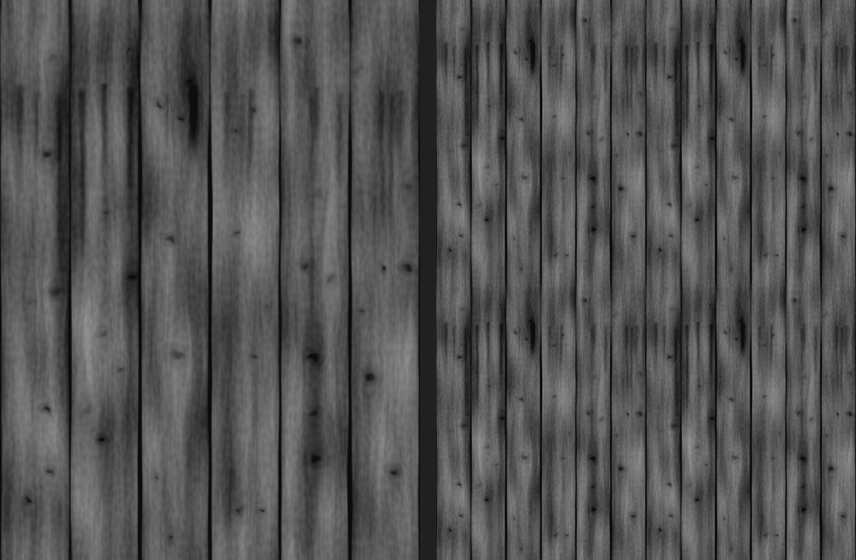
Left, the tile; right, the same tile 2 across and 2 down.
This texture is drawn by a Shadertoy shader. Its source:

```glsl
const float PLANKS = 6.0;
const int KNOTS = 7;               // per plank
const int STREAKS = 3;             // per plank
const float WOOD_TONE = 0.385;
const float PLANK_VARIATION = 0.04;
const float SEAM_HALF_WIDTH = 0.021; // in plank widths
const float SEAM_WOBBLE = 0.014;
const float SEAM_TONE = 0.04;
const float STREAK_TOP = 0.845;
const float STREAK_DEPTH = 0.16;
const float KNOT_DEPTH = 0.25;
const float STAIN_DEPTH = 0.2;
const float BLOTCH_DEPTH = 0.18;
const float GRAIN_DEPTH = 0.065;
const float FIBRE_DEPTH = 0.045;
const float SPECKLE_DEPTH = 0.05;
const vec3 WOOD_TINT = vec3(1.0);

vec2 hash2(vec2 p) {
    vec3 q = fract(p.xyx * vec3(0.1031, 0.1030, 0.0973));
    q += dot(q, q.yzx + 33.33);
    return fract((q.xx + q.yz) * q.zy);
}

float cornerSlope(vec2 cell, vec2 offset, vec2 cells, float seed) {
    float angle = 6.28319 * hash2(mod(cell, cells) + seed).x;
    return dot(vec2(cos(angle), sin(angle)), offset);
}

// Gradient noise with a whole number of cells over the canvas
float tiledNoise(vec2 uv, vec2 cells, float seed) {
    vec2 p = uv * cells, i = floor(p), f = p - i;
    vec2 w = f * f * f * (f * (f * 6.0 - 15.0) + 10.0);
    vec2 r = vec2(1.0, 0.0);
    float low = mix(cornerSlope(i, f, cells, seed),
                    cornerSlope(i + r.xy, f - r.xy, cells, seed), w.x);
    float high = mix(cornerSlope(i + r.yx, f - r.yx, cells, seed),
                     cornerSlope(i + r.xx, f - r.xx, cells, seed), w.x);
    return mix(low, high, w.y);
}

// Returns knot darkness in x and sideways grain displacement in y
vec2 knots(vec2 uv, float plank, float seed, float aspect) {
    vec2 ragged = 0.01 * vec2(tiledNoise(uv, vec2(50.0, 66.0), seed + 3.0),
                              tiledNoise(uv, vec2(50.0, 66.0), seed + 9.0));
    vec2 result = vec2(0.0);
    for (int i = 0; i < KNOTS; i++) {
        vec2 place = hash2(vec2(seed, float(i) * 7.3 + 1.0));
        vec2 kind = hash2(vec2(float(i) * 5.1 + 2.0, seed + 40.0));
        vec2 d = uv - vec2((plank + mix(0.12, 0.88, place.x)) / PLANKS, place.y);
        d.y = (d.y - round(d.y)) * aspect;
        float size = mix(0.006, 0.018, kind.x * kind.x);
        vec2 e = (d + ragged) / size;
        e.y += 0.8 * (kind.y - 0.5) * e.x;
        float r = length(e * vec2(0.85, 1.1));
        vec2 h = d / (size * vec2(2.0, 5.0));
        float halo = exp(-dot(h, h));
        float rings = sin(r * 5.0) * exp(-0.3 * r * r);
        float strength = mix(0.25, 1.0, kind.y);
        result.x += strength * (exp(-r * r) + 0.25 * halo + 0.14 * rings);
        result.y -= 0.65 * d.x * halo;
    }
    return result;
}

// Narrow water stains running down from a common height
float streaks(vec2 uv, float across, float seed) {
    float sum = 0.0;
    for (int i = 0; i < STREAKS; i++) {
        vec2 a = hash2(vec2(seed + 11.0, float(i) * 3.7));
        vec2 b = hash2(vec2(float(i) * 9.1, seed + 23.0));
        float top = STREAK_TOP + 0.02 * (b.x - 0.5);
        float fall = (top - uv.y) / mix(0.14, 0.5, a.y * a.y);
        float width = mix(0.03, 0.06, b.y);
        float x = (across - mix(0.1, 0.92, a.x)) / width;
        x += 0.5 * tiledNoise(uv, vec2(6.0, 9.0), seed + 5.0);
        sum += exp(-x * x) * smoothstep(0.0, 0.04, fall)
             * smoothstep(1.0, 0.35, fall) * mix(0.4, 1.0, b.x);
    }
    return min(sum, 1.2);
}

void mainImage(out vec4 fragColor, in vec2 fragCoord) {
    vec2 uv = fragCoord / iResolution.xy;
    float aspect = iResolution.y / iResolution.x;

    // Plank layout with nearly straight joints
    float s = uv.x * PLANKS;
    float joint = mod(floor(s + 0.5), PLANKS);
    float jointSeed = joint * 13.0 + 71.0;
    s -= SEAM_WOBBLE * tiledNoise(vec2(0.37, uv.y), vec2(1.0, 9.0), jointSeed);
    float plank = floor(s), across = s - plank;
    float seed = mod(plank, PLANKS) * 19.0 + 5.0;
    float band = smoothstep(0.73, 0.86, uv.y) * smoothstep(1.0, 0.95, uv.y);

    // Grain bends around the knots
    vec2 knot = knots(uv, plank, seed, aspect);
    vec2 g = uv + vec2(knot.y, 0.0);
    g.x += 0.006 * tiledNoise(uv, vec2(9.0, 4.0), seed + 2.0);
    vec2 traits = hash2(vec2(seed, 2.0));
    float tone = WOOD_TONE + PLANK_VARIATION * (traits.x - 0.5);
    tone += STAIN_DEPTH * tiledNoise(g, vec2(21.0, 2.0), seed);
    tone += BLOTCH_DEPTH * tiledNoise(uv, vec2(10.0, 6.0), seed + 31.0);
    tone += GRAIN_DEPTH * tiledNoise(g, vec2(70.0, 7.0), seed + 47.0);
    tone += FIBRE_DEPTH * tiledNoise(g, vec2(150.0, 18.0), seed + 53.0);
    tone += SPECKLE_DEPTH * tiledNoise(g, vec2(110.0, 80.0), seed + 61.0);

    // Weathering, with a dark strip along the right side of some planks
    tone -= 0.07 * traits.y * smoothstep(0.72, 0.86, across);
    tone -= 0.035 * band + STREAK_DEPTH * streaks(uv, across, seed);
    tone -= KNOT_DEPTH * knot.x;

    // Joints: soft shadow and a dark gap that opens and closes
    float edge = min(across, 1.0 - across);
    float wear = tiledNoise(vec2(0.61, uv.y), vec2(1.0, 4.0), jointSeed + 7.0);
    float opening = mix(0.7, 1.25, hash2(vec2(jointSeed, 4.0)).x);
    float halfWidth = SEAM_HALF_WIDTH * opening * (1.0 + 1.3 * wear - 0.25 * band);
    float soft = max(0.016, PLANKS / iResolution.x);
    float gap = 1.0 - smoothstep(halfWidth - soft, halfWidth + soft, edge);
    tone -= 0.14 * exp(-edge / 0.06);
    tone = mix(max(tone, 0.05), SEAM_TONE, gap * mix(1.0, 0.5, band));

    fragColor = vec4(WOOD_TINT * clamp(tone, 0.0, 1.0), 1.0);
}
```
